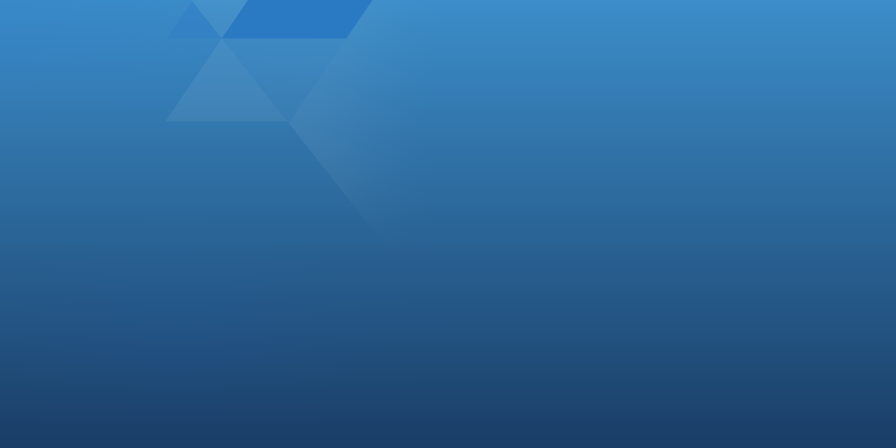
A WebGL 1 fragment shader for this background:

```glsl
precision highp float;
// Blue vertical gradient with translucent triangular facets and a fading light wedge.

uniform vec2 u_resolution;

#define TOP_COLOR vec3(0.235, 0.555, 0.790)
#define BOTTOM_COLOR vec3(0.100, 0.240, 0.400)
#define BAND_COLOR vec3(0.165, 0.480, 0.763)
#define TINT_COLOR vec3(0.180, 0.480, 0.780)
#define LIGHT_COLOR vec3(0.720, 0.820, 0.880)
#define HUB vec2(0.495, 0.914)
#define RISE_SLOPE 0.68
#define FALL_SLOPE 0.79
#define BAND_WIDTH 0.278
#define SMALL_WIDTH 0.123
#define FACET_HEIGHT 0.185
#define WEDGE_END 0.98

// Coverage of the half plane d > 0, softened over one pixel.
float side(float d) {
  return clamp(d * u_resolution.y + 0.5, 0.0, 1.0);
}

// Soft elliptical glow.
float glow(vec2 p, vec2 center, vec2 radius) {
  vec2 q = (p - center) / radius;
  return exp(-dot(q, q));
}

void main() {
  vec2 p = gl_FragCoord.xy / u_resolution.y;
  vec3 color = mix(BOTTOM_COLOR, TOP_COLOR, p.y);

  // Faint blue haze on the left
  float haze = 0.22 * smoothstep(0.9, 0.0, p.x) * smoothstep(0.72, 0.9, p.y);
  color = mix(color, TINT_COLOR, haze);
  color += vec3(0.0, 0.003, 0.018) * glow(p, vec2(0.40, 0.27), vec2(0.30, 0.14));

  // Distances to the three families of facet edges, measured from the hub
  float height = p.y - HUB.y;
  float rise = p.x - HUB.x - RISE_SLOPE * height;
  float fall = p.x - HUB.x + FALL_SLOPE * height;
  float above = side(height);
  float below = 1.0 - above;
  float rightOfRise = side(rise);
  float rightOfFall = side(fall);
  float beforeBandEnd = side(BAND_WIDTH - rise);

  // Facets above the hub
  float band = above * rightOfRise * beforeBandEnd;
  float topFacet = above * (1.0 - rightOfRise) * rightOfFall;
  float smallFacet = above * (1.0 - rightOfFall) * side(rise + SMALL_WIDTH);

  // Facets below the hub
  float leftFacet = below * rightOfRise * (1.0 - rightOfFall) * side(height + FACET_HEIGHT);
  float rightFacet = below * rightOfFall * beforeBandEnd;

  // Light wedge that fades to the right and downwards
  float wedge = (1.0 - beforeBandEnd) * rightOfFall;
  wedge *= 1.0 - smoothstep(0.62, WEDGE_END, p.x);
  wedge *= smoothstep(0.38, 0.62, p.y);

  color = mix(color, BAND_COLOR, band);
  color = mix(color, TINT_COLOR, 0.40 * smallFacet);
  color = mix(color, LIGHT_COLOR, 0.08 * topFacet);
  color = mix(color, LIGHT_COLOR, 0.10 * leftFacet);
  color = mix(color, LIGHT_COLOR, 0.045 * rightFacet);
  color = mix(color, LIGHT_COLOR, 0.10 * wedge);

  gl_FragColor = vec4(color, 1.0);
}
```
